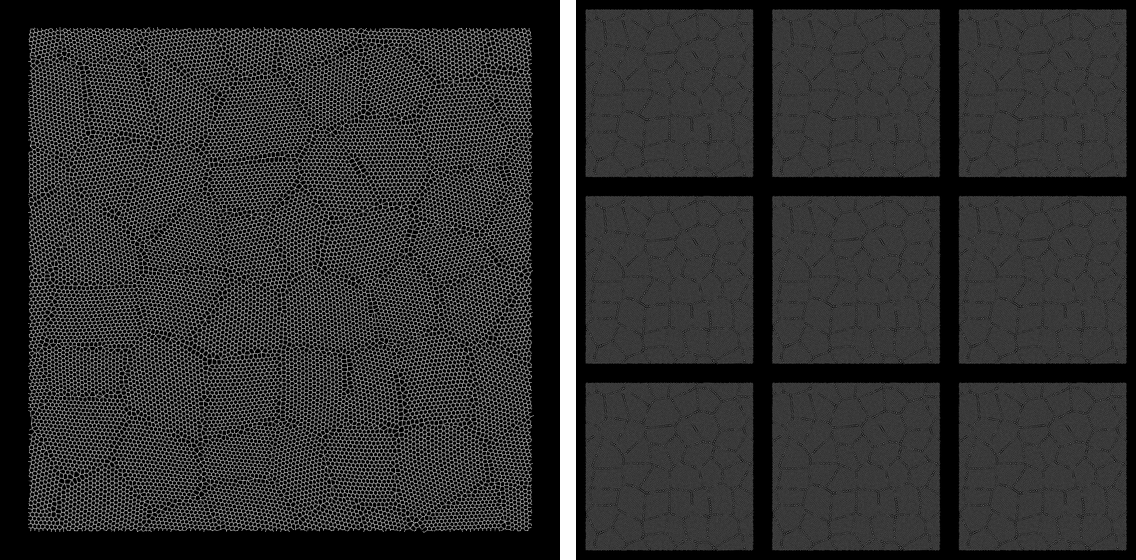
Left: one tile. Right: repeated 3 by 3.
Give the GLSL for this pattern, as a Shadertoy shader.

```glsl
// Polycrystalline honeycomb net: a fine grey mesh of hexagonal rings in a black frame.
#define CELLS 134.0      // ring spacings across the canvas
#define GRAINS 8.0       // crystal grains across the canvas
#define JITTER 0.22      // disorder of ring centres, in spacings
#define GAP 0.2          // clearance kept from grain borders, in spacings
#define WARP 0.6         // bending of the rows, in spacings
#define BOND_WIDTH 0.24  // half width of a bond, in spacings
#define NODE_RADIUS 0.3  // radius of the glow at a joint, in spacings
#define BOND_TONE 0.45
#define NODE_TONE 0.22
#define NET_CENTRE 0.5005
#define NET_HALF 0.4485

const float TAU = 6.2831853;
const float ROW = 0.8660254;  // row height of a triangular lattice

vec2 hash2(vec2 p) {
    vec3 q = fract(p.xyx * vec3(0.1031, 0.1030, 0.0973));
    q += dot(q, q.yzx + 33.33);
    return fract((q.xx + q.yz) * q.zy);
}

// Wrapping displacement that bends the lattice rows.
vec2 rowBend(vec2 uv) {
    return WARP * (sin(TAU * (vec2(3.0, 2.0) * uv.yx + vec2(1.0, -2.0) * uv))
           + 0.5 * sin(TAU * (vec2(5.0, 4.0) * uv.yx + vec2(0.3, 0.7))));
}

// Keep the three nearest; z holds the squared distance.
void keepNearest(vec4 s, inout vec4 a, inout vec4 b, inout vec4 c) {
    if (s.z < a.z) { c = b; b = a; a = s; }
    else if (s.z < b.z) { c = b; b = s; }
    else if (s.z < c.z) { c = s; }
}

// Distance from p to the border between sites a and b, positive on the side of a.
float borderDistance(vec2 p, vec2 a, vec2 b) {
    return dot(0.5 * (a + b) - p, normalize(b - a));
}

float insideNet(vec2 p) {
    vec2 d = abs(p / CELLS - NET_CENTRE);
    return step(max(d.x, d.y), NET_HALF);
}

void mainImage(out vec4 fragColor, in vec2 fragCoord) {
    vec2 uv = fragCoord / iResolution.xy;
    vec2 bend = rowBend(uv);
    vec2 p = uv * CELLS + bend;

    // Three nearest grains: centre, squared distance, lattice angle.
    vec4 far = vec4(-999.0, -999.0, 1e9, 0.0);
    vec4 grain[3] = vec4[3](far, far, far);
    vec2 home = floor(p * GRAINS / CELLS);
    for (int y = -1; y <= 1; y++)
    for (int x = -1; x <= 1; x++) {
        vec2 cell = home + vec2(x, y);
        vec2 id = mod(cell, GRAINS);
        vec2 centre = (cell + 0.1 + 0.8 * hash2(id + 7.0)) * CELLS / GRAINS;
        float angle = hash2(id + 41.0).x * TAU / 6.0;
        vec2 d = centre - p;
        keepNearest(vec4(centre, dot(d, d), angle), grain[0], grain[1], grain[2]);
    }

    // Three nearest ring centres among the lattices of those grains.
    vec4 a = far, b = far, c = far;
    for (int g = 0; g < 3; g++) {
        vec2 own = grain[g].xy;
        vec2 rival1 = grain[(g + 1) % 3].xy;
        vec2 rival2 = grain[(g + 2) % 3].xy;
        if (g > 0 && borderDistance(p, grain[0].xy, own) > 2.5) continue;
        float co = cos(grain[g].w), si = sin(grain[g].w);
        mat2 turn = mat2(co, si, -si, co);
        vec2 q = (p - own) * turn;
        float row0 = round(q.y / ROW);
        for (int j = -1; j <= 1; j++)
        for (int i = -1; i <= 1; i++) {
            float row = row0 + float(j);
            float col = round(q.x - 0.5 * row) + float(i);
            vec2 wobble = JITTER * (hash2(vec2(col, row) + 97.0 * grain[g].w) - 0.5);
            vec2 site = own + turn * (vec2(col + 0.5 * row, row * ROW) + wobble);
            float clearance = min(borderDistance(site, own, rival1),
                                  borderDistance(site, own, rival2));
            if (clearance < GAP) continue;
            vec2 d = site - p;
            keepNearest(vec4(site, dot(d, d), 0.0), a, b, c);
        }
    }

    // Bonds lie on ring borders, joints where three rings meet at 120 degrees.
    float e1 = borderDistance(p, a.xy, b.xy);
    float e2 = borderDistance(p, a.xy, c.xy);
    float joint = sqrt(max(e1 * e1 + e2 * e2 - e1 * e2, 0.0)) / ROW;
    float pixel = CELLS / iResolution.y;
    float bond = clamp(1.0 - e1 / max(BOND_WIDTH, 0.7 * pixel), 0.0, 1.0);
    float node = 1.0 - smoothstep(0.0, max(NODE_RADIUS, 0.7 * pixel), joint);

    // The net ends on whole bonds and joints, leaving a ragged rim.
    bond *= insideNet(0.5 * (a.xy + b.xy) - bend);
    node *= insideNet((a.xy + b.xy + c.xy) / 3.0 - bend);

    fragColor = vec4(vec3(BOND_TONE * bond + NODE_TONE * node), 1.0);
}
```
